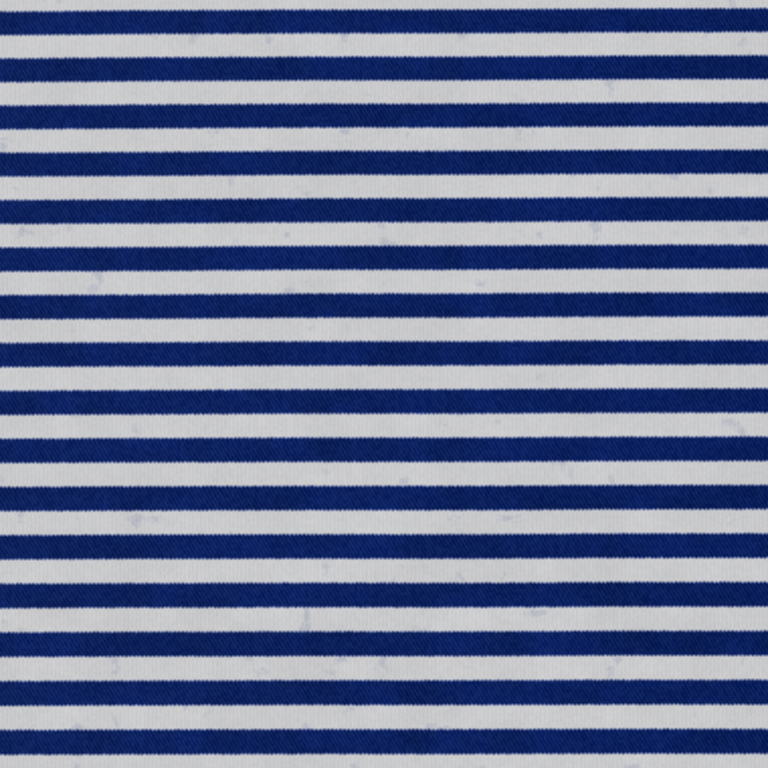
Reproduce this texture procedurally as a WebGL 2 fragment shader.

```glsl
#version 300 es
precision highp float;
// Navy and off-white horizontal stripes on a finely woven cotton cloth.

#define STRIPES 16.37      // stripe frequency at the top edge
#define STRETCH 0.37       // loss of frequency towards the bottom
#define FIRST 0.030        // centre of the first stripe below the top
#define TILT 0.0042        // rise of the stripes towards the right
#define NAVY_SHARE 0.50    // navy part of each repeat
#define EDGE_SOFT 0.0028   // half width of the blurred dye edge
#define THREADS 190.0      // threads across the canvas
#define WEAVE 0.028        // contrast of the weave
#define NAVY vec3(0.047, 0.127, 0.362)
#define WHITE vec3(0.790, 0.792, 0.798)

uniform vec2 u_resolution;
out vec4 outColor;

const float TAU = 6.2831853;

float hash(vec2 p) {
  return fract(sin(dot(p, vec2(127.1, 311.7))) * 43758.5453);
}

float noise(vec2 p) {
  vec2 cell = floor(p), f = fract(p);
  f = f * f * (3.0 - 2.0 * f);
  return mix(mix(hash(cell), hash(cell + vec2(1, 0)), f.x),
             mix(hash(cell + vec2(0, 1)), hash(cell + vec2(1, 1)), f.x), f.y);
}

float fbm(vec2 p) {
  float sum = 0.0, weight = 0.5;
  for (int i = 0; i < 4; i++) {
    sum += weight * noise(p);
    p = p * 2.03 + 17.3;
    weight *= 0.5;
  }
  return sum / 0.9375;
}

// Signed distance to the nearest stripe edge, positive inside navy.
float stripeDistance(vec2 uv) {
  float down = 1.0 - uv.y;
  float d = down + TILT * uv.x * (1.0 - 0.75 * down) - FIRST;
  d += 0.0012 * (noise(vec2(uv.x * 5.0, uv.y * 3.0)) - 0.5);
  float phase = STRIPES * d - STRETCH * d * d;
  float fromCentre = abs(fract(phase + 0.5) - 0.5);
  return (0.5 * NAVY_SHARE - fromCentre) / (STRIPES - 2.0 * STRETCH * d);
}

void main() {
  vec2 uv = gl_FragCoord.xy / u_resolution;
  float pixel = 1.0 / min(u_resolution.x, u_resolution.y);

  // Scalloped edges where single threads cross the dye line
  float rib = sin(TAU * uv.x * THREADS);
  float fray = 0.0004 * rib + 0.0010 * (noise(uv * vec2(260.0, 120.0)) - 0.5);
  float soft = max(EDGE_SOFT, pixel);
  float navy = smoothstep(-soft, soft, stripeDistance(uv) + fray);

  // Diagonal twill shows in the navy, upright ribs in the white
  float twill = sin(TAU * (uv.x + 0.6 * uv.y) * THREADS);
  float grain = noise(uv * vec2(300.0, 260.0)) - 0.5;
  float mottle = fbm(uv * 24.0) - 0.5;

  vec3 navyCloth = NAVY * (1.0 + 0.25 * mottle)
                 + vec3(0.8, 0.9, 1.0) * (WEAVE * 0.6 * twill + 0.05 * grain);
  navyCloth += vec3(0.015, 0.012, 0.010) * (0.5 - uv.x);
  vec3 whiteCloth = WHITE + 0.35 * WEAVE * rib + 0.025 * grain + 0.04 * mottle;

  // Sparse bluish smudges left on the white
  float smudge = smoothstep(0.70, 0.85, fbm(uv * 40.0 + 9.0));
  whiteCloth -= smudge * vec3(0.07, 0.06, 0.03);

  // Blue dye bleeds a little into the transition
  vec3 color = mix(whiteCloth, navyCloth, navy);
  color.b += 0.10 * navy * (1.0 - navy);
  outColor = vec4(color, 1.0);
}
```
